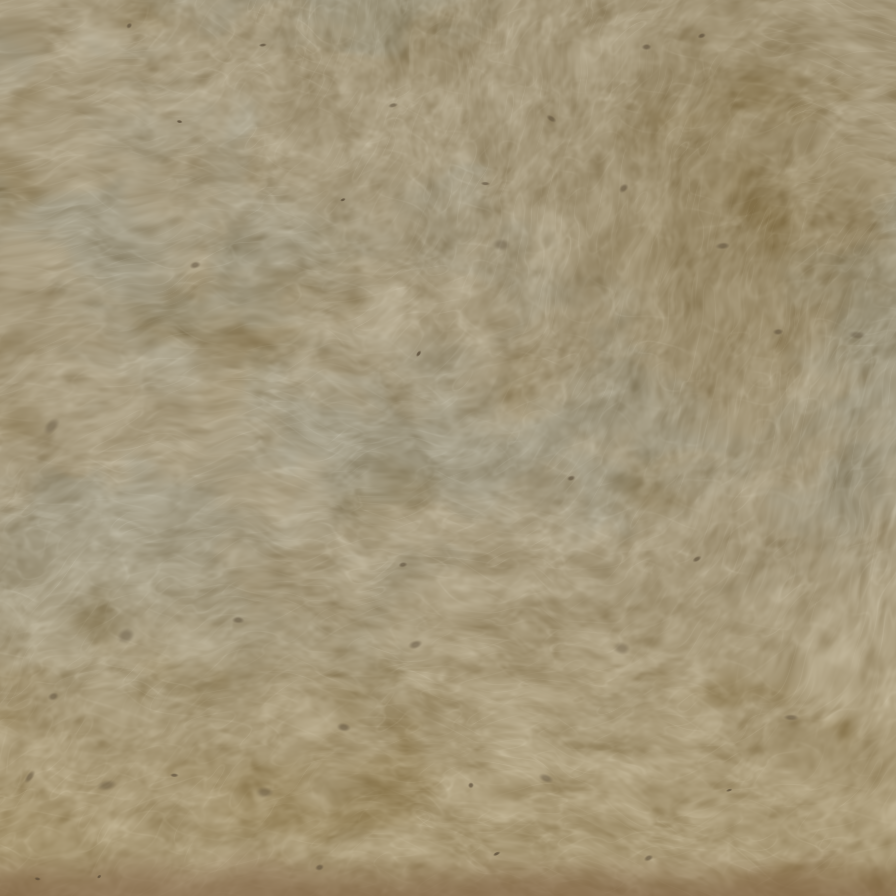
This texture is drawn by a three.js fragment shader. Its source:

```glsl
varying vec2 vUv;

#define DARK_WOOL vec3(0.545, 0.485, 0.360)
#define LIGHT_WOOL vec3(0.730, 0.687, 0.585)
#define EDGE_BROWN vec3(0.500, 0.385, 0.265)
#define SPECK_BROWN vec3(0.330, 0.275, 0.200)
#define BASE_TONE 0.65
#define MOTTLE 0.80
#define PIT_DEPTH 0.34
#define FIBRE_LIGHT 0.13
#define GRAIN 0.24
#define STAIN_DEPTH 0.36
#define LEAN 0.22
#define SPECK_SHARE 0.22

vec2 hash2(vec2 p) {
  vec3 q = fract(p.xyx * vec3(0.1031, 0.1030, 0.0973));
  q += dot(q, q.yzx + 33.33);
  return fract((q.xx + q.yz) * q.zy);
}

float noise(vec2 p) {
  vec2 i = floor(p), f = fract(p);
  f = f * f * (3.0 - 2.0 * f);
  float low = mix(hash2(i).x, hash2(i + vec2(1.0, 0.0)).x, f.x);
  float high = mix(hash2(i + vec2(0.0, 1.0)).x, hash2(i + 1.0).x, f.x);
  return mix(low, high, f.y);
}

mat2 rotate(float a) {
  return mat2(cos(a), -sin(a), sin(a), cos(a));
}

float fbm(vec2 p) {
  float sum = 0.0, weight = 0.5;
  for (int i = 0; i < 4; i++) {
    sum += weight * noise(p);
    p = p * 2.03 + 17.3;
    weight *= 0.55;
  }
  return sum / 1.01;
}

// Cellular field of soft dimples with uneven depth
float pits(vec2 p) {
  vec2 cell = floor(p);
  float sum = 0.0;
  for (int y = -1; y <= 1; y++) {
    for (int x = -1; x <= 1; x++) {
      vec2 id = cell + vec2(float(x), float(y));
      vec2 d = id + 0.15 + 0.7 * hash2(id) - p;
      float depth = hash2(id + 71.0).x;
      sum += depth * depth * exp(-7.0 * dot(d, d));
    }
  }
  return sum;
}

// Thin pale strands along the ridges of stretched noise
float fibres(vec2 p) {
  float sum = 0.0;
  for (int i = 0; i < 3; i++) {
    float k = float(i);
    vec2 q = rotate(0.55 * (k - 1.0)) * p * vec2(1.0 + 0.2 * k);
    float ridge = 1.0 - abs(2.0 * noise(q * vec2(28.0, 85.0) + 40.0 * k) - 1.0);
    sum += smoothstep(0.72, 1.0, ridge) * noise(q * 30.0 + 9.0);
  }
  return sum;
}

float stain(vec2 p, vec2 centre, vec2 size) {
  vec2 d = (p - centre) / size;
  return exp(-dot(d, d));
}

// Sparse specks: x is coverage, y is darkness
vec2 specks(vec2 p) {
  vec2 id = floor(p * 12.0);
  vec2 rnd = hash2(id + 5.0), size = hash2(id + 29.0);
  vec2 d = rotate(LEAN + size.y - 0.5) * (fract(p * 12.0) - 0.25 - 0.5 * rnd);
  float radius = mix(0.025, 0.095, size.x * size.x);
  float shape = 1.0 - smoothstep(0.35, 1.3, length(d * vec2(0.75, 1.25)) / radius);
  return vec2(shape * step(hash2(id + 83.0).x, SPECK_SHARE), 1.0 - 0.6 * size.x);
}

void main() {
  vec2 uv = vUv;
  vec2 wobble = vec2(noise(uv * 22.0), noise(uv * 22.0 + 50.0)) - 0.5;
  vec2 warped = uv + 0.016 * wobble;
  vec2 grain = rotate(LEAN + 0.12 * sin(5.0 * uv.x + 4.0 * uv.y)) * warped;

  // Broad clouds and stains
  vec2 drift = uv + 0.16 * (vec2(fbm(uv * 6.0), fbm(uv * 6.0 + 30.0)) - 0.5);
  float cloud = sin(drift.x * 7.0 + 3.0 * sin(drift.y * 5.0)) * sin(drift.y * 11.0 + 2.0 * drift.x);
  float stains = stain(drift, vec2(0.84, 0.74), vec2(0.16, 0.20))
    + 0.7 * stain(drift, vec2(0.42, 1.0), vec2(0.10, 0.06))
    + 0.6 * stain(drift, vec2(0.0, 0.08), vec2(0.10, 0.08));
  stains += 0.8 * smoothstep(0.60, 0.80, fbm(uv * vec2(7.0, 9.0) + 11.0));

  // Felted surface
  float tone = BASE_TONE + 0.05 * cloud - STAIN_DEPTH * stains;
  tone += MOTTLE * (fbm(grain * vec2(20.0, 36.0)) - 0.5);
  tone -= PIT_DEPTH * pits(grain * vec2(36.0, 62.0));
  tone += FIBRE_LIGHT * (fibres(grain) - 0.15);
  tone += GRAIN * (noise(grain * vec2(120.0, 190.0)) - 0.5);
  vec3 color = mix(DARK_WOOL, LIGHT_WOOL, clamp(tone, -0.2, 1.15));

  // Cool patches above, warm wool below
  float cool = smoothstep(0.42, 0.70, fbm(drift * vec2(5.0, 8.0) + 60.0)) * smoothstep(0.1, 0.5, uv.y);
  float warm = 1.0 - smoothstep(0.05, 0.45, uv.y);
  color += cool * vec3(-0.025, -0.004, 0.018);
  color += warm * vec3(0.012, 0.0, -0.025) - 0.02 * stains * vec3(0.0, 0.3, 1.0);

  // Soiled lower edge and specks
  float edge = 1.0 - smoothstep(0.0, 0.055, uv.y + 0.03 * (fbm(uv * 14.0) - 0.5));
  color = mix(color, EDGE_BROWN, 0.6 * edge);
  vec2 speck = specks(warped);
  color = mix(color, SPECK_BROWN, 0.75 * speck.x * speck.y);
  gl_FragColor = vec4(color, 1.0);
}
```
